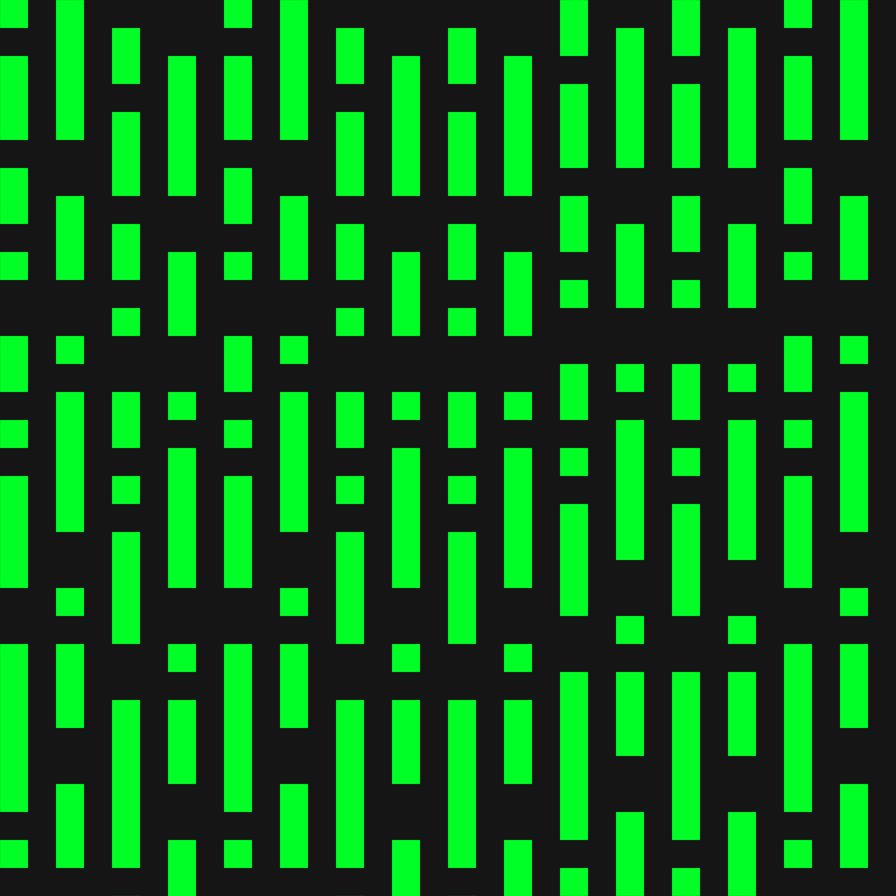
Write a WebGL 2 fragment shader that draws this pattern.

```glsl
#version 300 es
precision highp float;
// Draws sixteen columns of green dashes on near-black, like falling code.

uniform vec2 u_resolution;
out vec4 fragColor;

const vec3 BACKGROUND = vec3(0.082, 0.082, 0.086);
const vec3 GREEN = vec3(0.0, 1.0, 0.153);

const float CELLS = 32.0;         // grid cells along each side
const float COLUMN_PITCH = 2.0;   // one cell of bar, one cell of gap
const float LEAD_IN = 2.0;        // cells of each strip above the top edge
const float FILTER_RADIUS = 0.57; // edge softness, in output samples

const int DASHES = 9;

// Each strip alternates gap and dash lengths, in cells, from the top down.
const int EVEN_RUNS[18] = int[18](1,2, 1,3, 1,2, 1,1, 2,2, 1,1, 1,4, 2,6, 1,1);
const int ODD_RUNS[18] = int[18](2,5, 2,3, 2,1, 1,5, 2,1, 1,3, 2,3, 1,0, 0,0);

// Downward shift, in cells, of each pair of neighbouring columns.
const int PAIR_SHIFT[8] = int[8](0, 2, 0, 2, 2, 1, 1, 0);

// Fraction of a filter window around x that lies between start and end.
float intervalCoverage(float x, float start, float end, float radius) {
    float overlap = min(x + radius, end) - max(x - radius, start);
    return clamp(overlap / (2.0 * radius), 0.0, 1.0);
}

// Coverage of all the dashes in one strip at depth y below its first run.
float stripCoverage(float y, int runs[18], float radius) {
    float coverage = 0.0;
    float start = 0.0;
    for (int i = 0; i < DASHES; i++) {
        start += float(runs[2 * i]);
        float end = start + float(runs[2 * i + 1]);
        coverage += intervalCoverage(y, start, end, radius);
        start = end;
    }
    return min(coverage, 1.0);
}

void main() {
    // Grid position, with depth measured from the top edge.
    vec2 uv = gl_FragCoord.xy / u_resolution;
    vec2 grid = vec2(uv.x, 1.0 - uv.y) * CELLS;
    vec2 radius = FILTER_RADIUS * CELLS / u_resolution;

    // Nearest column, so that both sides of a bar are smoothed.
    float lastColumn = CELLS / COLUMN_PITCH - 1.0;
    float column = min(floor((grid.x + 0.5) / COLUMN_PITCH), lastColumn);
    float across = grid.x - column * COLUMN_PITCH;
    float bar = intervalCoverage(across, 0.0, 1.0, radius.x);

    // Even and odd columns carry different strips; pairs share a shift.
    int index = int(column);
    float depth = grid.y + LEAD_IN - float(PAIR_SHIFT[index / 2]);
    float dash = index % 2 == 0
        ? stripCoverage(depth, EVEN_RUNS, radius.y)
        : stripCoverage(depth, ODD_RUNS, radius.y);

    fragColor = vec4(mix(BACKGROUND, GREEN, bar * dash), 1.0);
}
```
